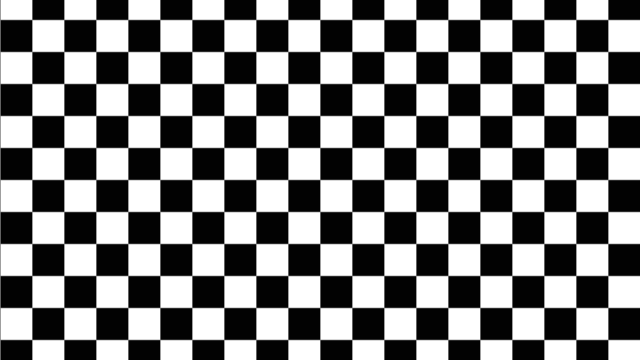
Write a Shadertoy shader that draws this pattern.

```glsl
// Signed distance to the nearest cell edge, alternating in sign from cell to cell
vec2 alternatingEdge(vec2 p) {
    return abs(fract(0.5 * p - 0.25) * 2.0 - 1.0) - 0.5;
}

void mainImage(out vec4 fragColor, in vec2 fragCoord) {
    // Twenty square cells across, with a corner near the canvas centre
    vec2 cell = 20.0 * (fragCoord - 0.5 * iResolution.xy) / iResolution.x;
    cell.x -= 0.01;

    // Soft edges, never narrower than one pixel
    float edgeWidth = max(0.046, 20.0 / iResolution.x);
    vec2 side = clamp(2.0 * alternatingEdge(cell) / edgeWidth, -1.0, 1.0);

    // Equal signs give black squares, opposite signs white ones
    float white = 0.5 - 0.5 * side.x * side.y;
    fragColor = vec4(vec3(mix(0.008, 1.0, white)), 1.0);
}
```
